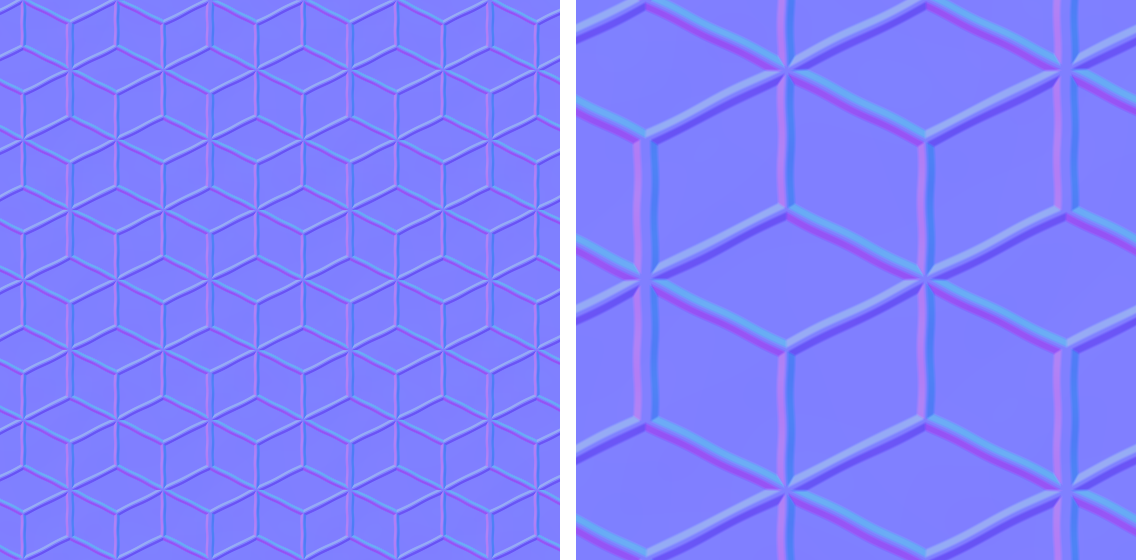
Left, the full canvas; right, a detail of the centre.
Reproduce this texture map procedurally as a WebGL 1 fragment shader.

```glsl
precision highp float;
// Tangent-space normal map of rhombic tiles stacked as cubes, with shallow grooves.

uniform vec2 u_resolution;

const float TURN = 6.2831853 / 12.0; // one full wave across the 12-unit canvas

// Offset from the centre of the nearest cube; cubes sit on a staggered 2 x 3 lattice.
vec2 cubeLocal(vec2 p) {
  vec2 q = p - vec2(0.5, 1.0);
  vec2 a = mod(q + vec2(1.0, 1.5), vec2(2.0, 3.0)) - vec2(1.0, 1.5);
  vec2 b = mod(q, vec2(2.0, 3.0)) - vec2(1.0, 1.5);
  vec2 stretch = vec2(1.0, 1.1547); // makes the cube outline a regular hexagon
  return length(a * stretch) < length(b * stretch) ? a : b;
}

// Distance from p to the nearest joint of its rhombus.
float jointDistance(vec2 p) {
  vec2 q = cubeLocal(p);
  float x = abs(q.x);
  float fold = q.y - 0.5 * x;
  if (fold > 0.0) { // top face
    return 0.8944 * min(fold, 1.0 - 0.5 * x - q.y);
  }
  // side faces; every third upright joint is wider
  float wide = step(abs(mod(p.x, 3.0) - 1.5), 0.5);
  float upright = min(x, 1.0 - x) + mix(0.006, -0.022, wide);
  float slanted = 0.8944 * min(-fold, q.y + 1.0 - 0.5 * x);
  return min(upright, slanted);
}

// Low swells over the surface, periodic on the canvas.
float swell(vec2 p) {
  vec2 t = p * TURN;
  return 0.0016 * sin(7.0 * t.x + 4.0 * t.y + sin(3.0 * t.y))
       + 0.0011 * sin(9.0 * t.y - 5.0 * t.x + sin(4.0 * t.x));
}

// Flat groove floor, straight bevel, flat tile top.
float height(vec2 p) {
  vec2 t = p * TURN;
  vec2 wobble = 0.005 * vec2(sin(23.0 * t.y + 5.0 * t.x), sin(19.0 * t.x - 7.0 * t.y));
  float bevel = clamp(jointDistance(p + wobble) - 0.015, 0.0, 0.05);
  return 0.42 * bevel + swell(p);
}

void main() {
  vec2 p = 12.0 * gl_FragCoord.xy / u_resolution;

  // Central differences, wide enough to soften the bevel edges
  vec2 e = vec2(0.012, 0.0);
  vec2 slope = vec2(height(p + e.xy) - height(p - e.xy),
                    height(p + e.yx) - height(p - e.yx)) / (2.0 * e.x);

  // Green points down the canvas
  vec3 normal = normalize(vec3(-slope.x, slope.y, 1.0));
  gl_FragColor = vec4(0.5 + 0.5 * normal, 1.0);
}
```
